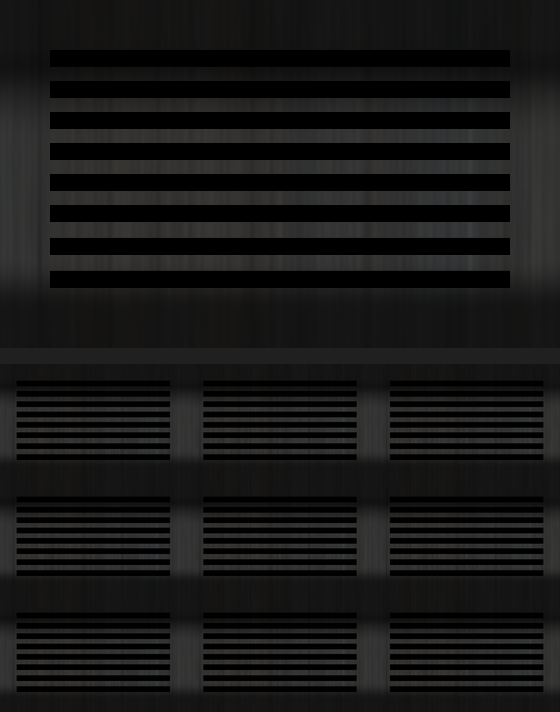
Top, the tile; bottom, the same tile 3 across and 3 down.
A Shadertoy shader for this pattern:

```glsl
#define SLOTS 8
#define TOP_SLOT 0.832
#define PITCH 0.0891
#define LOWER_EXTRA 0.0055
#define SLOT_HALF vec2(0.411, 0.0248)
#define SHADE_TONE 0.080
#define LIT_TONE 0.198
#define STREAKS 16
#define STREAK_DEPTH 0.085
#define TINT_DEPTH 0.045

const float TAU = 6.2831853;

float hash(float n) {
    return fract(sin(n * 12.9898) * 43758.547);
}

// Brushed vertical streaks: whole frequencies wrap on both axes
float brushedStreaks(vec2 uv) {
    float sum = 0.0;
    for (int i = 0; i < STREAKS; i++) {
        float n = float(i);
        float frequency = floor(3.0 + 2.0 * n + 0.25 * n * n);
        float rows = 1.0 + mod(n, 3.0);
        float fade = 0.65 + 0.35 * sin(TAU * (rows * uv.y + hash(n + 31.0)));
        float wave = sin(TAU * (frequency * uv.x + hash(n + 7.0)));
        sum += wave * fade / (1.0 + 0.09 * n);
    }
    return sum * 0.45;
}

// Soft light across the middle, with shade above and below
float sheetTone(vec2 uv) {
    float lit = smoothstep(0.11, 0.26, uv.y) * (1.0 - smoothstep(0.60, 0.84, uv.y));
    float tone = mix(SHADE_TONE, LIT_TONE, lit);
    float dip = (uv.y - 0.80) / 0.045;
    tone -= 0.018 * exp(-dip * dip);
    float glow = (uv.x - 0.82) / 0.035;
    return tone + 0.022 * lit * exp(-glow * glow);
}

// Warm brown patches drifting to cool grey
vec3 sheetTint(vec2 uv) {
    float warm = 0.5 * sin(TAU * (uv.x - 0.04)) + 0.3 * sin(TAU * (4.0 * uv.x + 0.55));
    warm += 0.25 * sin(TAU * (13.0 * uv.x + 0.1)) * cos(TAU * uv.y);
    return vec3(1.0, 0.99, 0.975) + TINT_DEPTH * warm * vec3(1.0, 0.0, -0.8);
}

float boxDistance(vec2 p, vec2 halfSize) {
    vec2 d = abs(p) - halfSize;
    return length(max(d, 0.0)) + min(max(d.x, d.y), 0.0);
}

// Distance to the nearest slot; the last two are set wider apart
float slotDistance(vec2 uv, float aspect) {
    float nearest = 1.0;
    for (int i = 0; i < SLOTS; i++) {
        float n = float(i);
        float centre = TOP_SLOT - PITCH * n - LOWER_EXTRA * max(n - 5.0, 0.0);
        vec2 p = (uv - vec2(0.5, centre)) * vec2(aspect, 1.0);
        nearest = min(nearest, boxDistance(p, SLOT_HALF * vec2(aspect, 1.0)));
    }
    return nearest;
}

void mainImage(out vec4 fragColor, in vec2 fragCoord) {
    vec2 uv = fragCoord / iResolution.xy;
    float pixel = 1.0 / iResolution.y;

    // Brushed sheet
    vec3 colour = sheetTone(uv) * sheetTint(uv);
    colour *= 1.0 + STREAK_DEPTH * brushedStreaks(uv);

    // Black slots with a faint lip
    float d = slotDistance(uv, iResolution.x / iResolution.y);
    colour *= 1.0 + 0.06 * (1.0 - smoothstep(0.0, 0.005, d));
    colour *= smoothstep(-0.5 * pixel, 0.5 * pixel, d);

    fragColor = vec4(colour, 1.0);
}
```
